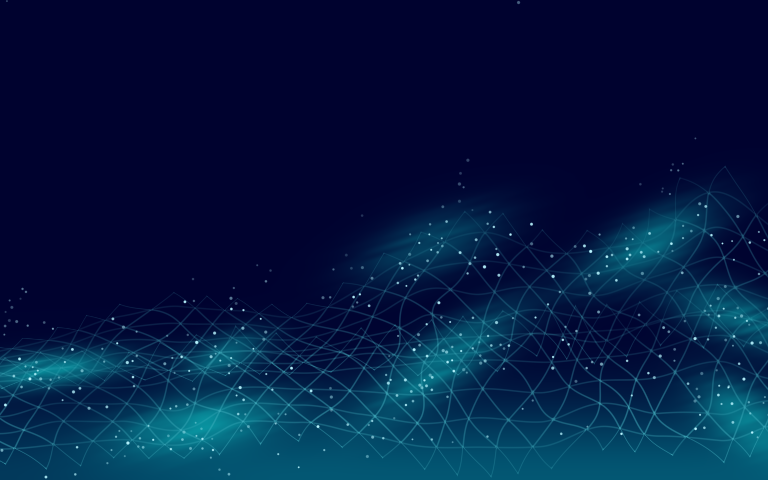
Reproduce this background procedurally as a Shadertoy shader.

```glsl
#define NAVY vec3(0.0, 0.008, 0.185)
#define DEEP_TEAL vec3(0.01, 0.34, 0.45)
#define GLOW_TEAL vec3(0.04, 0.62, 0.66)
#define LINE_COLOR vec3(0.27, 0.70, 0.76)
#define SPARK_COLOR vec3(0.72, 0.96, 1.0)
#define LINE_WIDTH 0.0010
#define LINE_STRENGTH 0.55
#define DIAMOND_WIDTH 0.078
#define MESH_ROWS 3.0
#define SPARK_CELL 0.021

float hash(vec2 p) {
    vec3 h = fract(vec3(p.xyx) * 0.1031);
    h += dot(h, h.yzx + 33.33);
    return fract((h.x + h.y) * h.z);
}

float noise(vec2 p) {
    vec2 i = floor(p), f = fract(p);
    f = f * f * (3.0 - 2.0 * f);
    return mix(mix(hash(i), hash(i + vec2(1, 0)), f.x),
               mix(hash(i + vec2(0, 1)), hash(i + vec2(1, 1)), f.x), f.y);
}

float bump(float x, float center, float width) {
    float d = (x - center) / width;
    return exp(-d * d);
}

// Upper edges of the far and near terrain sheets
float farRidge(float x) {
    return 0.28 + 0.135 * x + 0.06 * bump(x, 0.28, 0.2)
         + 0.155 * bump(x, 0.99, 0.22) + 0.16 * bump(x, 1.47, 0.17);
}

float nearRidge(float x) {
    return 0.25 + 0.065 * x + 0.03 * bump(x, 0.5, 0.15)
         + 0.04 * bump(x, 1.0, 0.2) + 0.06 * bump(x, 1.5, 0.15);
}

// Soft tilted ellipses of light
float glowField(vec2 p) {
    vec4 ellipses[8] = vec4[8](
        vec4(0.10, 0.23, 0.17, 0.035), vec4(0.47, 0.26, 0.09, 0.040),
        vec4(0.42, 0.115, 0.17, 0.055), vec4(0.92, 0.245, 0.18, 0.055),
        vec4(0.90, 0.49, 0.15, 0.060), vec4(1.35, 0.49, 0.15, 0.055),
        vec4(1.54, 0.34, 0.15, 0.055), vec4(1.56, 0.125, 0.12, 0.060));
    vec2 tiltAndPower[8] = vec2[8](
        vec2(0.12, 0.75), vec2(0.35, 0.60), vec2(0.18, 0.80), vec2(0.60, 0.70),
        vec2(0.35, 0.42), vec2(0.50, 0.65), vec2(-0.35, 0.60), vec2(-0.60, 0.70));
    float sum = 0.0;
    for (int i = 0; i < 8; i++) {
        float c = cos(tiltAndPower[i].x), s = sin(tiltAndPower[i].x);
        vec2 d = p - ellipses[i].xy;
        d = vec2(c * d.x + s * d.y, c * d.y - s * d.x) / ellipses[i].zw;
        sum += tiltAndPower[i].y * exp(-dot(d, d));
    }
    return sum;
}

// Thin line at every whole value of a coordinate
float gridLine(float coord, float pixel) {
    float slope = length(vec2(dFdx(coord), dFdy(coord))) / pixel;
    float d = abs(fract(coord + 0.5) - 0.5) / max(slope, 0.001);
    return 1.0 - smoothstep(0.0, LINE_WIDTH + pixel, d);
}

// Warped diamond lattice stretched between two curves
float mesh(vec2 p, float low, float high, float seed, float pixel) {
    float v = (p.y - low) / (high - low);
    vec2 warp = vec2(noise(p * 8.0 + seed), noise(p * 8.0 + seed + 31.0)) - 0.5;
    float column = p.x / DIAMOND_WIDTH + 0.8 * warp.x + 0.6 * v;
    float row = v * MESH_ROWS + 0.55 * warp.y;
    float rising = column + row, falling = column - row;
    float lines = max(gridLine(rising, pixel), gridLine(falling, pixel));
    lines = max(lines, 0.65 * gridLine(row * 2.0, pixel));
    // Bright joints
    vec2 joint = abs(fract(vec2(rising, falling) + 0.5) - 0.5);
    lines += 0.8 * (1.0 - smoothstep(0.02, 0.08, length(joint)));
    // Jagged outline
    float tooth = abs(fract(column + 0.5) - 0.5);
    float inside = smoothstep(-0.03, 0.03, MESH_ROWS - tooth - row)
                 * smoothstep(-0.03, 0.03, row - tooth);
    return lines * inside * mix(1.0, 0.5, clamp(v, 0.0, 1.0));
}

// Scattered points, dense in the light and above the crests
float sparkles(vec2 p, float seed, float pixel) {
    vec2 cell = floor(p / SPARK_CELL);
    vec2 key = cell + seed;
    vec2 spot = (cell + 0.25 + 0.5 * vec2(hash(key), hash(key + 57.0))) * SPARK_CELL;
    float above = spot.y - farRidge(spot.x);
    float clusters = smoothstep(0.1, 1.0, cos((spot.x - 0.48) * 13.4));
    float density = 0.05 * step(above, 0.0) * smoothstep(0.0, 0.1, spot.y)
                  + 0.30 * glowField(spot)
                  + 0.17 * clusters * bump(above, 0.03, 0.055);
    float radius = mix(0.0012, 0.0028, hash(key + 91.0));
    float dot_ = 1.0 - smoothstep(radius - 0.5 * pixel, radius + pixel, length(p - spot));
    return dot_ * step(hash(key + 13.0), density) * mix(0.35, 1.0, hash(key + 29.0))
         * mix(1.0, 0.5, step(0.0, above));
}

void mainImage(out vec4 fragColor, in vec2 fragCoord) {
    vec2 p = fragCoord / iResolution.xy * vec2(1.6, 1.0);
    float pixel = 1.0 / iResolution.y;

    // Night sky and lit floor
    float floorLight = bump(p.y, 0.0, 0.16) * mix(0.65, 1.0, smoothstep(0.0, 0.6, p.x));
    vec3 color = mix(NAVY, DEEP_TEAL, floorLight);

    // Glows with fine streaks
    float streaks = 0.8 + 0.4 * noise(vec2(p.x * 14.0, (p.y - 0.3 * p.x) * 90.0));
    float glow = glowField(p);
    color = mix(color, GLOW_TEAL, clamp(glow * streaks, 0.0, 0.9));

    // Far and near sheets
    float lines = 0.75 * mesh(p, 0.19 + 0.05 * p.x, farRidge(p.x), 3.0, pixel);
    float nearLow = 0.03 + 0.05 * bump(p.x, 0.65, 0.2) + 0.03 * bump(p.x, 1.35, 0.2);
    lines += mesh(p, nearLow, nearRidge(p.x), 17.0, pixel);
    float patches = 0.45 + 0.65 * noise(p * 6.0 + 5.0);
    color = mix(color, LINE_COLOR, clamp(lines * patches * LINE_STRENGTH, 0.0, 0.8));

    // Points of light
    float sparks = sparkles(p, 0.0, pixel) + sparkles(p + 0.5 * SPARK_CELL, 140.0, pixel);
    color = mix(color, SPARK_COLOR, clamp(sparks, 0.0, 1.0));
    fragColor = vec4(color, 1.0);
}
```
